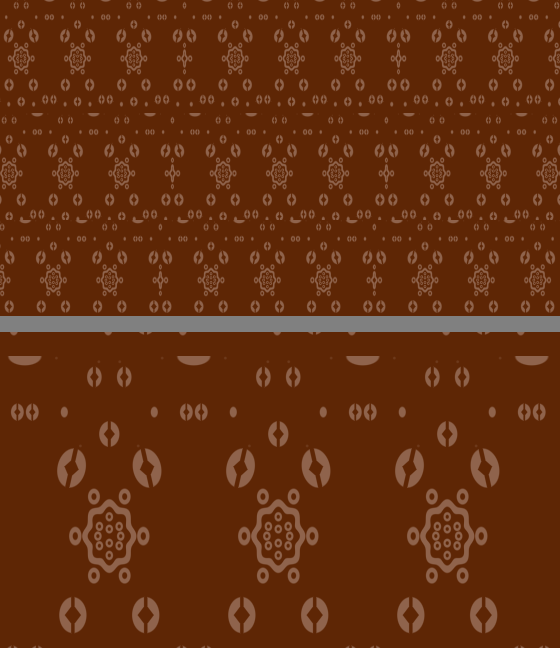
Top: the whole. Bottom: its middle third, enlarged.
Reproduce this pattern procedurally as a WebGL 2 fragment shader.

```glsl
#version 300 es
precision highp float;

uniform vec2 u_resolution;
out vec4 fragColor;

const vec3 GROUND = vec3(0.37, 0.15, 0.02);
const vec3 MOTIF = vec3(0.56, 0.39, 0.30);
const float CANVAS_HEIGHT = 432.0;   // design units
const float TILE_WIDTH = 77.0;
const float GROUP_WIDTH = 292.5;     // three full tiles and a narrow one
const float ROW_SHIFT = 16.5;

float hash(vec2 p) {
    return fract(sin(dot(p, vec2(127.1, 311.7))) * 43758.5453);
}

vec2 rotate(vec2 p, float angle) {
    float c = cos(angle), s = sin(angle);
    return vec2(c * p.x - s * p.y, s * p.x + c * p.y);
}

float ellipse(vec2 p, vec2 radius) {
    return (length(p / radius) - 1.0) * min(radius.x, radius.y);
}

float diamond(vec2 p, vec2 radius) {
    vec2 q = abs(p) / radius;
    return (q.x + q.y - 1.0) * min(radius.x, radius.y) * 0.8;
}

// Oval with a pointed hole, split into a left and a right petal
float petals(vec2 p, vec2 radius, float hole, float gap) {
    float ring = max(ellipse(p, radius), -diamond(p, radius * hole));
    return max(ring, gap - abs(p.x));
}

float smallRing(vec2 p, vec2 radius) {
    return max(ellipse(p, radius), -ellipse(p, radius * 0.42));
}

// Scalloped outline filled with an oval of beads
float medallion(vec2 p) {
    float angle = atan(p.y / 14.0, p.x / 11.0);
    float outline = ellipse(p, vec2(10.3, 14.0)) - 0.8 * cos(8.0 * angle);
    float d = abs(outline) - 1.25;
    for (int i = -2; i <= 2; i++) {
        float t = float(i) * 0.5;
        vec2 bead = vec2(5.2 * sqrt(1.0 - t * t), 8.8 * t);
        d = min(d, smallRing(p - bead, vec2(1.7, 2.1)));
    }
    return min(d, smallRing(vec2(p.x, abs(p.y) - 3.2), vec2(1.7, 2.0)));
}

// Small rings around the medallion
float satellites(vec2 p) {
    float d = smallRing(p - vec2(15.5, 0.0), vec2(2.8, 4.2));
    return min(d, smallRing(vec2(p.x - 7.0, abs(p.y) - 18.0), vec2(2.7, 3.6)));
}

// Rings and dots above the medallion; edge.x runs from the tile border
float upperBand(vec2 p, vec2 edge) {
    float d = petals(rotate(p - vec2(17.2, -31.0), 0.22), vec2(6.4, 9.0), 0.52, 1.0);
    d = min(d, petals(p - vec2(0.0, -46.5), vec2(4.6, 5.8), 0.55, 0.7));
    d = min(d, ellipse(p - vec2(20.5, -56.5), vec2(1.6, 2.4)));
    d = min(d, petals(edge - vec2(3.4, -56.5), vec2(2.9, 3.8), 0.5, 0.4));
    d = min(d, petals(p - vec2(6.8, -72.5), vec2(3.3, 4.6), 0.6, 0.7));
    return min(d, ellipse(edge - vec2(0.0, -82.0), vec2(7.5, 4.2)));
}

float lowerBand(vec2 p, vec2 edge) {
    float d = petals(p - vec2(16.6, 36.0), vec2(6.2, 8.2), 0.6, 0.8);
    d = min(d, petals(edge - vec2(5.6, 56.0), vec2(4.0, 6.0), 0.55, 0.6));
    d = min(d, petals(p - vec2(0.0, 59.0), vec2(5.0, 6.2), 0.55, 0.7));
    return min(d, ellipse(p - vec2(17.0, 62.5), vec2(2.0, 3.0)));
}

// Sparse faint grains, repeated with the tile
float specks(vec2 p, float cellSize) {
    vec2 cell = floor(p / cellSize);
    vec2 offset = vec2(hash(cell), hash(cell + 7.3)) * 0.6 + 0.2;
    float d = length(p - (cell + offset) * cellSize) - 0.6;
    return d + 4.0 * step(hash(cell + 19.7), 0.78);
}

// Mirrored x; the narrow tile loses a strip around its axis
float foldColumn(float x) {
    float u = mod(x + 0.5 * TILE_WIDTH, GROUP_WIDTH);
    float tile = min(floor(u / TILE_WIDTH), 3.0);
    float lost = tile > 2.5 ? 4.0 * TILE_WIDTH - GROUP_WIDTH : 0.0;
    float width = TILE_WIDTH - lost;
    return abs(u - tile * TILE_WIDTH - 0.5 * width) + 0.5 * lost;
}

void main() {
    float unit = CANVAS_HEIGHT / u_resolution.y;
    vec2 canvas = gl_FragCoord.xy * unit;
    float down = CANVAS_HEIGHT - canvas.y;

    // Rows of unequal height, each stepped to the left
    float second = step(155.0, down), third = step(301.0, down);
    float centreY = 80.0 + 157.0 * second + 146.0 * third;
    float centreX = 29.0 - ROW_SHIFT * (second + third);
    vec2 p = vec2(foldColumn(canvas.x - centreX), down - centreY);
    vec2 edge = vec2(0.5 * TILE_WIDTH - p.x, p.y);

    float d = min(medallion(p), satellites(p));
    d = min(d, min(upperBand(p, edge), lowerBand(p, edge)));

    float soft = 0.75 * unit;
    float ink = 1.0 - smoothstep(-soft, soft, d);
    float grain = 0.3 * (1.0 - smoothstep(-soft, soft, specks(p, 17.0)));
    fragColor = vec4(mix(GROUND, MOTIF, max(ink, grain)), 1.0);
}
```
